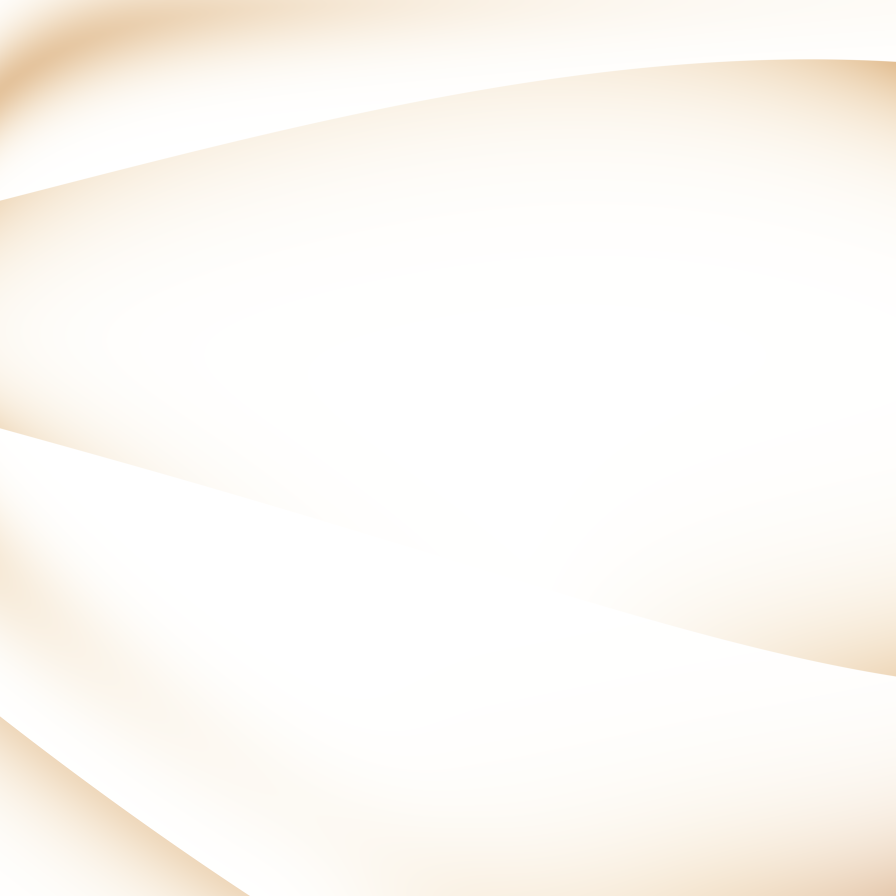
A WebGL 2 fragment shader for this background:

```glsl
#version 300 es
precision highp float;

uniform vec2 u_resolution;
out vec4 fragColor;

// Soft falloff from 1 at zero distance
float fade(float dist, float width, float power) {
    return exp(-pow(abs(dist) / width, power));
}

// White paper darkened through cream towards tan
vec3 goldTint(float amount, float rose) {
    vec3 depth = mix(vec3(0.12, 0.27, 0.45), vec3(0.12, 0.25, 0.37), rose);
    return 1.0 - depth * pow(vec3(max(amount, 0.0)), vec3(1.2, 1.1, 1.0));
}

// Coverage of the area above an edge, smoothed over a pixel
float above(float height) {
    float soft = 0.75 / u_resolution.y;
    return smoothstep(-soft, soft, height);
}

// Upper sheet: a bent tan band leaving the left side
float topGlow(vec2 p) {
    float ridge = 1.0 - 0.1 * exp(-p.x / 0.12);
    float strength = 0.06 + 0.84 * fade(p.x, 0.4, 1.5);
    return strength * fade(p.y - ridge, 0.055, 1.7);
}

// Middle sheet: shading along both of its edges
float middleGlow(float x, float belowTop, float aboveBottom) {
    float upper = 0.2 + 0.35 * exp(-x / 0.1) + 0.75 * pow(x, 6.0);
    float lower = 0.5 * exp(-x / 0.13)
                + 0.6 * pow(max((x - 0.58) / 0.42, 0.0), 1.8);
    return upper * fade(belowTop, 0.075, 1.15)
         + lower * fade(aboveBottom, mix(0.05, 0.09, x), 1.15);
}

// Lower sheet: a diagonal haze and a warm right corner
float lowerGlow(vec2 p) {
    float ridge = 0.362 - 0.95 * p.x + 0.5 * p.x * p.x;
    float haze = (0.08 + 0.26 * exp(-p.x / 0.12)) * fade(p.y - ridge, 0.08, 2.0);
    haze *= 1.0 - smoothstep(0.4, 0.75, p.x);
    float corner = 0.85 * exp((p.x - 1.0) / 0.3) * fade(p.y, 0.09, 1.2);
    return haze + corner * smoothstep(0.28, 0.55, p.x);
}

void main() {
    vec2 p = gl_FragCoord.xy / u_resolution;
    float x = p.x;

    // Signed heights over the three sheet edges
    float topEdge = p.y - (0.776 + x * (0.257 + x * (0.01 - 0.112 * x)));
    float lowEdge = p.y - (0.522 - 0.277 * x - 0.12 * x * x * x * (1.0 - x));
    float cornerEdge = p.y - (0.2005 - 0.78 * x + 0.22 * x * x);

    // Stack the sheets from the bottom corner upwards
    vec3 color = goldTint(0.6 * fade(cornerEdge, 0.075, 1.3), 0.15);
    float rose = smoothstep(0.75, 1.0, x);
    color = mix(color, goldTint(lowerGlow(p), rose), above(cornerEdge));
    color = mix(color, goldTint(middleGlow(x, topEdge, lowEdge), 0.0), above(lowEdge));
    color = mix(color, goldTint(topGlow(p), 0.2), above(topEdge));

    fragColor = vec4(color, 1.0);
}
```
